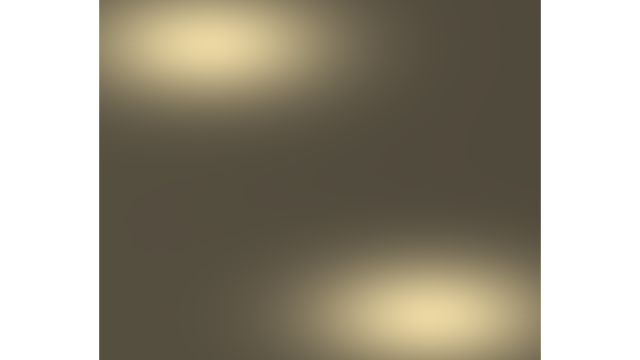
Give the GLSL for this background, as a Shadertoy shader.

```glsl
// Two soft golden glows on a dark olive panel between white side margins.
// Each glow is an elliptical Gaussian; a loop mirrors it through the centre.
// Lengths are in canvas heights, measured from the canvas centre.

const vec3 MARGIN_COLOR = vec3(1.0);
const vec3 PANEL_LEFT   = vec3(0.333, 0.308, 0.250);
const vec3 PANEL_RIGHT  = vec3(0.314, 0.288, 0.236);
const vec3 GLOW_COLOR   = vec3(0.922, 0.843, 0.635);

const float PANEL_HALF_WIDTH = 0.6134;
const vec2  GLOW_CENTER = vec2(-0.309, 0.377);
const vec2  GLOW_RADIUS = vec2(0.329, 0.157);

// Gaussian falloff, 1 at the centre and 1/e at the given radii
float ellipticalGlow(vec2 p, vec2 center, vec2 radius) {
    vec2 d = (p - center) / radius;
    return exp(-dot(d, d));
}

// Antialiased coverage of a vertical band centred on x = 0
float verticalBand(float x, float halfWidth, float pixel) {
    return clamp((halfWidth - abs(x)) / pixel + 0.5, 0.0, 1.0);
}

// Panel base with a faint darkening toward the right
vec3 panelBase(float x, float halfWidth) {
    return mix(PANEL_LEFT, PANEL_RIGHT, smoothstep(-halfWidth, halfWidth, x));
}

void mainImage(out vec4 fragColor, in vec2 fragCoord) {
    float pixel = 1.0 / iResolution.y;
    vec2 p = (fragCoord - 0.5 * iResolution.xy) * pixel;

    // Glows at opposite corners
    float glow = 0.0;
    for (int i = 0; i < 2; i++) {
        float side = 1.0 - 2.0 * float(i);
        glow += ellipticalGlow(p, side * GLOW_CENTER, GLOW_RADIUS);
    }

    // Compose panel, light and margins
    vec3 panel = mix(panelBase(p.x, PANEL_HALF_WIDTH), GLOW_COLOR, min(glow, 1.0));
    float inside = verticalBand(p.x, PANEL_HALF_WIDTH, pixel);
    fragColor = vec4(mix(MARGIN_COLOR, panel, inside), 1.0);
}
```
